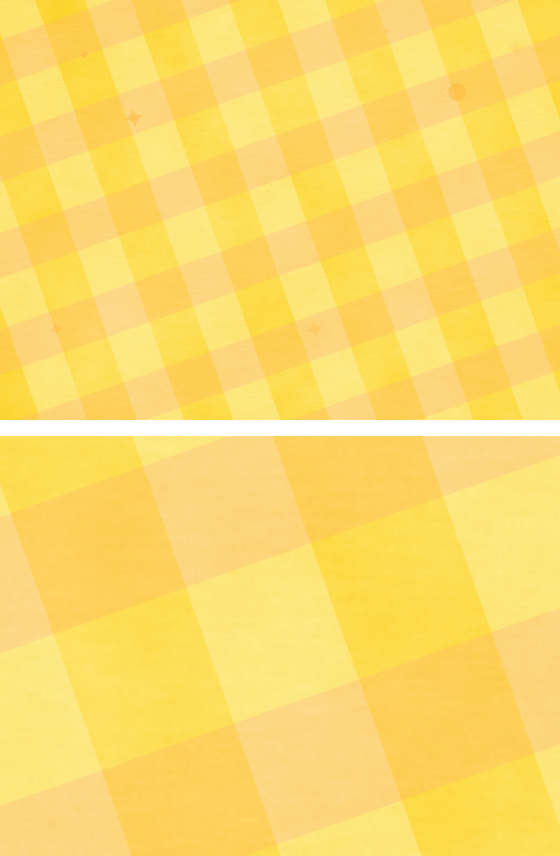
Top: the whole. Bottom: its middle third, enlarged.
Write a WebGL 2 fragment shader that draws this pattern.

```glsl
#version 300 es
precision highp float;

uniform vec2 u_resolution;
out vec4 fragColor;

const float TILT = 0.3403;
const float PERIOD = 0.2165;
const vec3 LIGHT_YELLOW = vec3(0.992, 0.902, 0.470);
const vec3 DEEP_YELLOW = vec3(0.992, 0.862, 0.300);
const vec3 LIGHT_PEACH = vec3(0.992, 0.836, 0.480);
const vec3 DEEP_PEACH = vec3(0.992, 0.812, 0.335);
const vec3 STAMP = vec3(0.980, 0.700, 0.220);

float hash(vec2 p) {
    return fract(sin(dot(p, vec2(127.1, 311.7))) * 43758.5);
}

float noise(vec2 p) {
    vec2 i = floor(p), f = fract(p);
    f = f * f * (3.0 - 2.0 * f);
    float low = mix(hash(i), hash(i + vec2(1.0, 0.0)), f.x);
    float high = mix(hash(i + vec2(0.0, 1.0)), hash(i + vec2(1.0)), f.x);
    return mix(low, high, f.y);
}

float fbm(vec2 p) {
    float sum = 0.0, amp = 0.5;
    for (int i = 0; i < 5; i++) {
        sum += amp * noise(p);
        p = p * 2.03 + vec2(17.3, 9.1);
        amp *= 0.5;
    }
    return sum;
}

vec2 rotate(vec2 p, float a) {
    float c = cos(a), s = sin(a);
    return vec2(c * p.x + s * p.y, c * p.y - s * p.x);
}

float fill(float d, float aa) {
    return 1.0 - smoothstep(-aa, aa, d);
}

// Coverage of evenly spaced stripes along one axis
float stripes(float x, float centre, float period, float width, float aa) {
    float d = abs(fract((x - centre) / period + 0.5) - 0.5) * period;
    return fill(d - 0.5 * width, aa);
}

// Four-pointed star with concave sides
float sparkle(vec2 p, float radius, float aa) {
    vec2 q = pow(abs(p) + 1e-5, vec2(0.62));
    return fill(pow(q.x + q.y, 1.0 / 0.62) - radius, aa * 1.5);
}

// Disc with a thin tilted ring
float planet(vec2 p, float radius, float aa) {
    float disc = fill(length(p - vec2(0.003, 0.005)) - radius, aa);
    vec2 q = rotate(p, -0.25) / vec2(1.8, 0.6);
    float ring = fill(abs(length(q) - radius) - 0.06 * radius, aa);
    return max(disc, 0.5 * ring);
}

// Two groups of three sparkles: one low, two high
float sparkles(vec2 p, float aa) {
    float cover = 0.0;
    for (int i = 0; i < 6; i++) {
        float k = float(i % 3), g = float(i / 3);
        float x = 0.134 + 0.616 * g + 0.066 * pow(k + 1e-4, 1.48) * mix(1.0, 2.6, g);
        float y = k < 0.5 ? 0.217 : mix(1.02 - 0.15 * k, 0.963 - 0.038 * k, g);
        float radius = 0.013 + 0.007 * abs(k - 1.0) + 0.005 * step(1.5, k);
        float strength = 0.28 + 0.24 * hash(vec2(k, g + 4.0)) - 0.15 * g;
        float mark = sparkle(rotate(p - vec2(x, y), 0.22), radius, aa);
        cover = max(cover, mark * strength);
    }
    return cover;
}

// Watercolour tone: positive is paler, negative is richer
float wash(vec2 p) {
    float cloud = fbm(p * 4.0 + 3.0) - 0.48;
    float mottle = fbm(p * 19.0) - 0.48;
    float border = smoothstep(0.35, 0.95, length(p - vec2(0.62, 0.40)));
    float bloom = fbm(p * 5.5 + 11.0);
    float tide = 1.0 - smoothstep(0.0, 0.012, abs(bloom - 0.56));
    return 0.26 * cloud + 0.15 * mottle - 0.10 * border + 0.03 + 0.02 * tide;
}

// Paper tooth and faint horizontal fibres
float paper(vec2 p) {
    float tooth = noise(p * 290.0) - 0.5;
    float fibre = noise(p * vec2(45.0, 240.0)) - 0.5;
    return 0.5 * tooth + 0.5 * fibre;
}

void main() {
    vec2 p = gl_FragCoord.xy / u_resolution.y;
    float aa = 0.8 / u_resolution.y;
    vec2 q = rotate(p, TILT);

    // Crossed stripes
    float column = stripes(q.x, 0.360, PERIOD, 0.105, aa);
    float band = stripes(q.y, 0.152, PERIOD, 0.102, aa);
    vec3 yellow = mix(DEEP_YELLOW, LIGHT_YELLOW, column);
    vec3 peach = mix(DEEP_PEACH, LIGHT_PEACH, column);
    vec3 color = mix(yellow, peach, band);

    // Uneven pigment, strongest on the deep yellow
    float depth = mix(1.0, 0.55, max(band, column));
    color += wash(p) * depth * vec3(0.02, 0.22, 0.85);

    // Faded stamps
    float stamp = max(sparkles(p, aa), 0.5 * planet(p - vec2(1.085, 0.776), 0.021, aa));
    color = mix(color, STAMP, stamp * (0.75 + 0.4 * noise(p * 60.0)));

    color += paper(p) * vec3(0.008, 0.025, 0.065);
    fragColor = vec4(clamp(color, 0.0, 1.0), 1.0);
}
```
